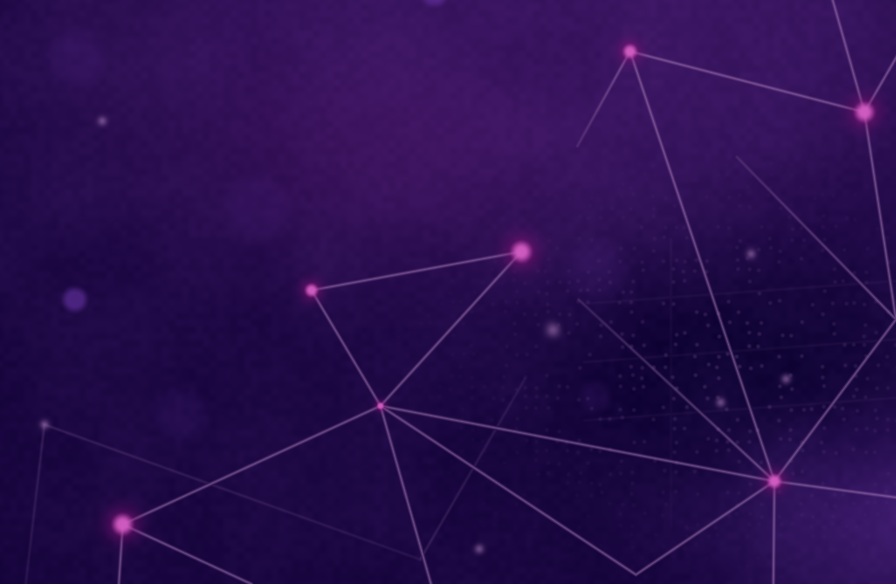
This background is drawn by a Shadertoy shader. Its source:

```glsl
// A violet backdrop with a web of thin lines joining glowing pink nodes.
// Soft elliptical lights and mottled noise shape the backdrop; blurred
// discs, specks and line segments are then layered over it in loops.

const float ASPECT = 1.533;        // design width in units of the height
const float LINE_WIDTH = 0.0018;
const float LINE_ALPHA = 0.62;
const float FAINT_ALPHA = 0.22;
const float THREAD_ALPHA = 0.07;
const float CORE_RADIUS = 0.018;
const float HALO_RADIUS = 0.027;
const float SPECK_CELLS = 55.0;
const float GRAIN = 0.028;
const float MOTTLE = 0.035;

const vec3 DEEP = vec3(0.105, 0.028, 0.258);
const vec3 VIOLET = vec3(0.228, 0.082, 0.382);
const vec3 MIDNIGHT = vec3(0.055, 0.012, 0.20);
const vec3 CORNER = vec3(0.27, 0.12, 0.46);
const vec3 LILAC = vec3(0.65, 0.47, 0.71);
const vec3 HALO = vec3(0.56, 0.07, 0.48);
const vec3 CORE = vec3(0.84, 0.38, 0.78);
const vec3 BOKEH = vec3(0.40, 0.20, 0.64);

// Joints of the web: the first seven glow, 8 to 10 are fading tips
const vec2 NODES[23] = vec2[23](
    vec2(1.078, 0.912), vec2(1.479, 0.808), vec2(0.892, 0.569),
    vec2(0.533, 0.503), vec2(0.651, 0.305), vec2(1.325, 0.176),
    vec2(0.210, 0.102), vec2(1.533, 0.453), vec2(0.988, 0.750),
    vec2(1.261, 0.731), vec2(0.990, 0.487), vec2(1.088, 0.016),
    vec2(0.743, -0.02), vec2(1.419, 1.02), vec2(1.55, 0.93),
    vec2(0.43, 0.0), vec2(1.55, 0.146), vec2(0.202, -0.02),
    vec2(1.323, -0.02), vec2(0.076, 0.273), vec2(0.044, 0.0),
    vec2(0.719, 0.042), vec2(0.898, 0.351));
const float GLOW_SIZE[7] = float[7](0.72, 1.0, 1.05, 0.66, 0.36, 0.72, 1.05);
const ivec2 LINKS[21] = ivec2[21](
    ivec2(0, 8), ivec2(0, 1), ivec2(0, 5), ivec2(1, 13), ivec2(1, 14),
    ivec2(1, 7), ivec2(7, 9), ivec2(7, 5), ivec2(5, 10), ivec2(5, 4),
    ivec2(5, 11), ivec2(5, 18), ivec2(5, 16), ivec2(2, 3), ivec2(2, 4),
    ivec2(3, 4), ivec2(4, 6), ivec2(4, 12), ivec2(4, 11), ivec2(6, 15),
    ivec2(6, 17));
const ivec2 FAINT_LINKS[3] = ivec2[3](ivec2(19, 20), ivec2(19, 21), ivec2(21, 22));

// Blurred discs (x, y, radius) and small pale motes
const vec3 DISCS[7] = vec3[7](
    vec3(0.128, 0.487, 0.027), vec3(0.743, 1.012, 0.03),
    vec3(0.31, 0.29, 0.06), vec3(0.13, 0.90, 0.065),
    vec3(0.44, 0.64, 0.075), vec3(1.02, 0.54, 0.065), vec3(1.018, 0.32, 0.035));
const vec2 MOTES[7] = vec2[7](
    vec2(0.175, 0.793), vec2(0.946, 0.435), vec2(1.285, 0.565),
    vec2(1.345, 0.351), vec2(0.82, 0.06), vec2(1.233, 0.311), vec2(0.076, 0.273));

float hash(vec2 p) {
    return fract(sin(dot(p, vec2(127.1, 311.7))) * 43758.5453);
}

float noise(vec2 p) {
    vec2 i = floor(p), f = smoothstep(0.0, 1.0, fract(p));
    return mix(mix(hash(i), hash(i + vec2(1, 0)), f.x),
               mix(hash(i + vec2(0, 1)), hash(i + vec2(1, 1)), f.x), f.y);
}

float ellipseGlow(vec2 p, vec2 centre, vec2 radius) {
    vec2 q = (p - centre) / radius;
    return exp(-dot(q, q));
}

// Coverage of a segment whose strength drops by tipFade towards b
float segment(vec2 p, vec2 a, vec2 b, float tipFade, float px) {
    vec2 ab = b - a;
    float t = clamp(dot(p - a, ab) / dot(ab, ab), 0.0, 1.0);
    float d = length(p - a - ab * t);
    float soft = max(px, 0.003);
    return (1.0 - smoothstep(LINE_WIDTH - soft, LINE_WIDTH + soft, d)) * (1.0 - tipFade * t);
}

vec3 backdrop(vec2 p) {
    vec2 q = (p - vec2(0.92, 1.0)) / vec2(0.90, 0.53);
    vec3 col = mix(DEEP, VIOLET, exp(-pow(dot(q, q), 1.5)));
    col = mix(col, MIDNIGHT, 0.9 * ellipseGlow(p, vec2(1.28, 0.36), vec2(0.36, 0.22)));
    col = mix(col, CORNER, 0.8 * ellipseGlow(p, vec2(1.52, 0.11), vec2(0.24, 0.16)));
    col += vec3(0.025, 0.0, 0.005) * ellipseGlow(p, vec2(0.65, 0.74), vec2(0.3, 0.16));
    float tint = MOTTLE * (noise(p * 9.0) - 0.5) + GRAIN * (noise(p * 85.0) - 0.5);
    return col + tint * vec3(0.9, 0.6, 1.0);
}

void mainImage(out vec4 fragColor, in vec2 fragCoord) {
    vec2 p = fragCoord / iResolution.xy * vec2(ASPECT, 1.0);
    float px = 1.0 / iResolution.y;
    vec3 col = backdrop(p);

    // Discs and motes
    for (int i = 0; i < 7; i++) {
        float r = DISCS[i].z;
        float disc = 1.0 - smoothstep(0.4 * r, r, length(p - DISCS[i].xy));
        col = mix(col, BOKEH, disc * (i < 2 ? 0.6 : 0.12));
        float size = i == 1 ? 0.012 : 0.008;
        col = mix(col, LILAC, 0.55 * ellipseGlow(p, MOTES[i], vec2(size)));
    }

    // Fine specks around the dark pool
    vec2 cell = floor(p * SPECK_CELLS);
    vec2 offset = 0.3 + 0.4 * vec2(hash(cell), hash(cell + 17.0));
    float speck = 1.0 - smoothstep(0.05, 0.3, length(fract(p * SPECK_CELLS) - offset));
    speck *= step(0.6, hash(cell + 41.0)) * ellipseGlow(p, vec2(1.25, 0.38), vec2(0.34, 0.22));
    col = mix(col, LILAC, 0.2 * speck);

    // Barely visible threads, then the faint and bright links
    float web = THREAD_ALPHA * segment(p, vec2(1.148, 0.59), vec2(1.148, 0.10), 0.5, px);
    for (int i = 0; i < 3; i++) {
        vec2 start = vec2(1.0, 0.48 - 0.1 * float(i));
        web = max(web, THREAD_ALPHA * segment(p, start, vec2(1.55, start.y + 0.04), 0.0, px));
        ivec2 e = FAINT_LINKS[i];
        web = max(web, FAINT_ALPHA * segment(p, NODES[e.x], NODES[e.y], 0.4, px));
    }
    for (int i = 0; i < 21; i++) {
        ivec2 e = LINKS[i];
        float tipFade = e.y >= 8 && e.y <= 10 ? 0.6 : 0.0;
        web = max(web, LINE_ALPHA * segment(p, NODES[e.x], NODES[e.y], tipFade, px));
    }
    col = mix(col, LILAC, web);

    // Glowing nodes: dim halo around a rounded core
    for (int i = 0; i < 7; i++) {
        float s = GLOW_SIZE[i], r = CORE_RADIUS * s;
        col = mix(col, HALO, 0.65 * ellipseGlow(p, NODES[i], vec2(HALO_RADIUS * s)));
        col = mix(col, CORE, 0.9 * (1.0 - smoothstep(0.3 * r, 1.2 * r, length(p - NODES[i]))));
    }
    fragColor = vec4(col, 1.0);
}
```
